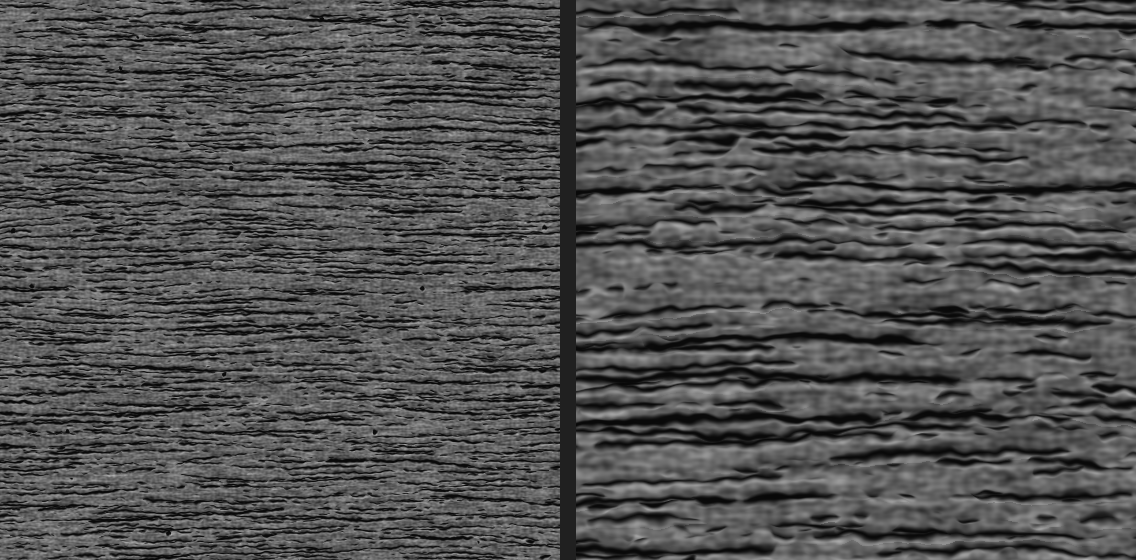
Left: the whole. Right: its middle third, enlarged.
Give the GLSL for this texture, as a three.js fragment shader.

```glsl
// Weathered grey wood with long horizontal cracks.
// Layers of warped rows each carry one crack that opens and closes along x;
// every crack gets a dark core, a soft shadow and a lit lower lip over fine fibres.

#define BASE_TONE 0.395
#define CRACK_TONE 0.025
#define LIP_LIGHT 0.16
#define SHADOW 0.42
#define FIBRE 0.16
#define GRAIN 0.15
#define CRACK_ROWS 40.0
#define CRACK_WIDTH 0.0021
#define EDGE_SOFTNESS 0.0013
#define RAGGED 0.0034
#define PIT_CELLS 11.0
#define PIT_SHARE 0.2

varying vec2 vUv;

float hash(vec2 p) {
  vec3 q = fract(p.xyx * vec3(0.1031, 0.1030, 0.0973));
  q += dot(q, q.yzx + 33.33);
  return fract((q.x + q.y) * q.z);
}

vec2 gradient(vec2 cell) {
  float angle = 6.28318 * hash(cell);
  return vec2(cos(angle), sin(angle));
}

// Gradient noise, about -0.7 to 0.7
float noise(vec2 p) {
  vec2 i = floor(p);
  vec2 f = p - i;
  vec2 u = f * f * f * (f * (f * 6.0 - 15.0) + 10.0);
  vec2 e = vec2(0.0, 1.0);
  float low = mix(dot(gradient(i), f), dot(gradient(i + e.yx), f - e.yx), u.x);
  float high = mix(dot(gradient(i + e.xy), f - e.xy), dot(gradient(i + e.yy), f - e.yy), u.x);
  return mix(low, high, u.y);
}

// One layer of cracks: x = dark core, y = soft shadow, z = lit lip
vec3 crackLayer(vec2 p, float rows, float maxWidth, float seed) {
  // Gentle bends of the grain, then ragged edges
  p.y += 0.03 * noise(p * vec2(2.0, 3.5) + seed);
  p.y += 0.005 * noise(p * vec2(13.0, 25.0) + seed);
  p.y += RAGGED * noise(p * vec2(50.0, 90.0) + seed);
  p.y += 0.5 * RAGGED * noise(p * vec2(120.0, 160.0) + seed);

  float row = floor(p.y * rows);
  float track = row * 7.31 + seed;
  float centre = 0.5 + 0.4 * (hash(vec2(row, seed)) - 0.5);
  centre += 0.25 * noise(vec2(p.x * 6.0, track));
  float d = (fract(p.y * rows) - centre) / rows;

  // Opening along the row: long stretches broken by short crumbles
  float opening = 0.9 * noise(vec2(p.x * 5.0 + 9.0 * hash(vec2(seed, row)), track + 0.4));
  opening += 0.4 * noise(vec2(p.x * 22.0, track + 3.7));
  opening += 0.45 * noise(p * vec2(60.0, 110.0) + track);
  opening += 0.12 * noise(p * vec2(3.0, 6.0) + seed * 2.0);
  float open = smoothstep(-0.06, 0.34, opening);

  float width = maxWidth * open;
  float presence = smoothstep(0.0, 0.3, open);
  float core = 1.0 - smoothstep(-EDGE_SOFTNESS, EDGE_SOFTNESS, abs(d) - width);
  float reach = width + 0.0011;
  float shade = exp(-d * d / (2.2 * reach * reach));
  float lipOffset = (d + width + 0.0024) / 0.0015;
  return presence * vec3(core, shade, exp(-lipOffset * lipOffset));
}

// Sparse round pits: x = hole, y = lit rim
vec2 pits(vec2 p) {
  vec2 cell = floor(p * PIT_CELLS);
  vec2 place = 0.25 + 0.5 * vec2(hash(cell + 3.1), hash(cell + 17.7));
  vec2 d = (fract(p * PIT_CELLS) - place) / PIT_CELLS;
  d += 0.003 * noise(p * 150.0);
  float radius = mix(0.002, 0.0045, hash(cell + 41.3));
  float present = step(hash(cell + 29.9), PIT_SHARE);
  float hole = 1.0 - smoothstep(-0.0015, 0.0015, length(d) - radius);
  float rim = 1.0 - smoothstep(0.0, 0.003, abs(length(d + vec2(0.0, 0.002)) - radius));
  return present * vec2(hole, rim);
}

void main() {
  vec2 p = vUv;

  // Wood surface: broad tone, stretched fibres, fine grain, faint cross marks
  float tone = BASE_TONE + 0.05 * noise(p * vec2(2.5, 11.0));
  tone += FIBRE * noise(p * vec2(14.0, 130.0) + 5.0);
  tone += FIBRE * noise(p * vec2(50.0, 230.0) + 11.0);
  tone += GRAIN * noise(p * vec2(150.0, 250.0) + 23.0);
  tone += 0.05 * noise(p * vec2(190.0, 45.0) + 31.0);

  // Wide to hairline cracks
  vec3 crack = vec3(0.0);
  for (int i = 0; i < 3; i++) {
    float k = float(i);
    float scale = pow(1.5, k);
    float width = CRACK_WIDTH * pow(0.75, k);
    crack = max(crack, crackLayer(p, CRACK_ROWS * scale, width, 13.7 * k + 4.3));
  }

  vec2 pit = pits(p);
  tone += LIP_LIGHT * max(crack.z, 0.6 * pit.y);
  tone *= 1.0 - SHADOW * crack.y;
  tone = mix(tone, CRACK_TONE, 0.95 * max(crack.x, pit.x));
  gl_FragColor = vec4(vec3(clamp(tone, 0.0, 1.0)), 1.0);
}
```
